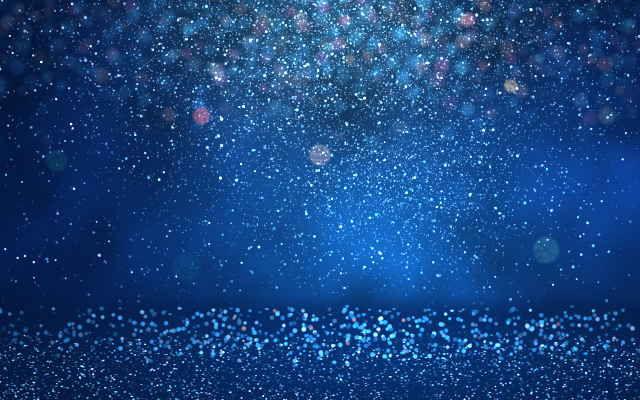
Reproduce this background procedurally as a Shadertoy shader.

```glsl
// Blue glitter backdrop: falling sparkle dust and bokeh above a glittering floor.

const vec3 NAVY = vec3(0.012, 0.085, 0.23);
const vec3 AZURE = vec3(0.07, 0.40, 0.76);
const vec3 TEAL_HAZE = vec3(0.15, 0.34, 0.48);
const vec3 CYAN = vec3(0.20, 0.68, 0.92);
const vec3 ICE = vec3(0.90, 0.98, 1.0);
const vec3 AMBER = vec3(0.85, 0.48, 0.28);
const vec3 ROSE = vec3(0.72, 0.22, 0.34);
const float HORIZON = 0.235;

// Sine-free hash: three random values per lattice point.
vec3 hash3(vec2 p) {
    vec3 q = fract(vec3(p.xyx) * vec3(0.1031, 0.1030, 0.0973));
    q += dot(q, q.yxz + 33.33);
    return fract((q.xxy + q.yzz) * q.zyx);
}

float valueNoise(vec2 p) {
    vec2 i = floor(p), f = fract(p);
    f = f * f * (3.0 - 2.0 * f);
    float low = mix(hash3(i).x, hash3(i + vec2(1, 0)).x, f.x);
    float high = mix(hash3(i + vec2(0, 1)).x, hash3(i + vec2(1, 1)).x, f.x);
    return mix(low, high, f.y);
}

float fbm(vec2 p) {
    float sum = 0.0, amp = 0.5;
    for (int i = 0; i < 3; i++) {
        sum += amp * valueNoise(p);
        p = p * 2.03 + 17.3;
        amp *= 0.5;
    }
    return sum;
}

float glow(vec2 p, vec2 center, vec2 spread) {
    vec2 d = (p - center) / spread;
    return exp(-dot(d, d));
}

vec2 rotate(vec2 p, float angle) {
    float c = cos(angle), s = sin(angle);
    return vec2(c * p.x - s * p.y, s * p.x + c * p.y);
}

float disc(float dist, float radius, float blur) {
    return clamp((radius - dist) / blur + 0.5, 0.0, 1.0);
}

// One jittered disc per cell; x is coverage, yz are random values of the disc.
vec3 scatter(vec2 p, float cell, float radius, float density, float blur, float seed) {
    vec2 q = p / cell + seed * 7.31;
    vec2 id = floor(q) + seed * 61.0;
    vec3 place = hash3(id), look = hash3(id + 231.0);
    float size = radius * mix(0.55, 1.0, look.x);
    vec2 center = 0.5 + (place.xy - 0.5) * max(0.0, 1.0 - 2.0 * radius / cell);
    float dist = length(fract(q) - center) * cell;
    float present = smoothstep(0.0, 0.06, density - place.z);
    return vec3(disc(dist, size, blur) * present, look.yz);
}

vec3 bokehTint(float pick) {
    vec3 tint = mix(vec3(0.12, 0.34, 0.56), vec3(0.26, 0.56, 0.60), fract(pick * 5.0));
    tint = mix(tint, AMBER, step(0.72, pick));
    return mix(tint, ROSE, step(0.88, pick));
}

// A single large out-of-focus light with a grainy face.
vec3 lens(vec2 p, vec2 center, float radius, vec3 tint) {
    return tint * disc(length(p - center), radius, 0.008) * (0.6 + 0.7 * valueNoise(p * 170.0));
}

vec3 backdrop(vec2 p) {
    vec3 col = NAVY + vec3(0.01, 0.06, 0.17) * glow(p, vec2(0.8, 0.55), vec2(0.95, 0.36));
    col += vec3(0.02, 0.07, 0.15) * glow(p, vec2(1.55, 0.5), vec2(0.4, 0.3));
    col = mix(col, AZURE, 0.95 * glow(p, vec2(0.95, 0.42), vec2(0.45, 0.28)));
    col = mix(col, TEAL_HAZE, 0.8 * glow(p, vec2(0.83, 0.93), vec2(0.44, 0.36)));
    return col * (0.68 + 0.72 * fbm(p * 6.0 + 3.7));
}

vec3 bokeh(vec2 p) {
    vec3 col = vec3(0.0);
    float top = smoothstep(0.58, 0.95, p.y);
    float heart = glow(p, vec2(0.88, 0.98), vec2(0.5, 0.4));
    for (int i = 0; i < 8; i++) {
        float n = float(i);
        vec3 s = scatter(rotate(p, n * 0.7 + 0.3), 0.046 + 0.003 * n, 0.019, top * (0.5 + 0.3 * heart), 0.009, n + 3.0);
        col += s.x * bokehTint(s.y) * mix(0.06, 0.34, s.z * s.z) * (0.4 + 0.6 * heart);
    }
    // Isolated lights.
    col += lens(p, vec2(0.504, 0.710), 0.021, AMBER * vec3(0.55, 0.3, 0.4));
    col += lens(p, vec2(0.800, 0.612), 0.026, AMBER * 0.4);
    col += lens(p, vec2(1.277, 0.785), 0.016, AMBER * vec3(0.6, 0.75, 0.5));
    col += lens(p, vec2(1.365, 0.375), 0.033, vec3(0.08, 0.13, 0.08));
    col += lens(p, vec2(1.517, 0.710), 0.020, vec3(0.13, 0.13, 0.07));
    col += lens(p, vec2(0.467, 0.333), 0.036, vec3(0.0, 0.04, 0.02));
    col += lens(p, vec2(0.142, 0.598), 0.027, vec3(0.02, 0.08, 0.04));
    return col;
}

vec3 dust(vec2 p, float px) {
    vec3 col = vec3(0.0);
    float cone = max(glow(p, vec2(0.86, 0.98), vec2(0.48, 0.40)), 0.8 * glow(p, vec2(0.99, 0.58), vec2(0.30, 0.20)));
    float sparse = 0.12 + 0.16 * glow(p, vec2(0.7, 0.8), vec2(0.8, 0.5));
    for (int i = 0; i < 10; i++) {
        float n = float(i), cell = 0.046 * pow(0.81, n);
        float density = sparse * exp(-0.25 * n) + cone * (0.32 + 0.03 * n);
        vec3 s = scatter(rotate(p, n * 1.1 + 0.4), cell, 0.0040 * pow(0.88, n), density, px, n + 11.0);
        vec3 tint = mix(mix(CYAN, ICE, sqrt(s.y)), AMBER, 0.5 * step(0.9, s.y) * step(3.5, n));
        col += s.x * tint * mix(0.35, 1.35, s.z) * pow(0.90, n);
    }
    return col * smoothstep(HORIZON - 0.01, HORIZON + 0.05, p.y);
}

vec3 floorGlitter(vec2 p, float px) {
    vec3 col = vec3(0.0);
    float center = glow(p, vec2(0.98, 0.15), vec2(0.6, 0.4));
    float band = smoothstep(0.07, 0.15, p.y) * (1.0 - smoothstep(HORIZON - 0.03, HORIZON + 0.01, p.y));
    float near = 1.0 - smoothstep(0.10, 0.20, p.y);
    for (int i = 0; i < 6; i++) {
        float n = float(i);
        vec3 big = scatter(rotate(p, n * 0.9 + 0.2), 0.018 + 0.002 * n, 0.0058, band * (0.15 + 0.25 * center), px * 1.2, n + 23.0);
        vec3 tint = mix(mix(CYAN, ICE, big.y * big.y * big.y), AMBER, step(0.965, big.y));
        col = mix(col, tint * mix(0.3, 1.1, big.z), big.x * (0.45 + 0.55 * center));
        vec3 fine = scatter(rotate(p * vec2(0.85, 1.1), n * 0.4), 0.0135 - 0.001 * n, 0.0023, near * 0.30, px, n + 37.0);
        col += fine.x * mix(CYAN, ICE, fine.y) * mix(0.08, 1.2, fine.z * fine.z * fine.z);
    }
    return col;
}

void mainImage(out vec4 fragColor, in vec2 fragCoord) {
    vec2 p = fragCoord / iResolution.y;
    p.x += 0.8 - 0.5 * iResolution.x / iResolution.y;
    float px = 1.1 / iResolution.y;
    vec3 ground = mix(NAVY, vec3(0.025, 0.20, 0.46), glow(p, vec2(0.95, 0.14), vec2(0.65, 0.2)));
    float above = smoothstep(HORIZON - 0.035, HORIZON + 0.035, p.y);
    vec3 col = mix(ground, backdrop(p) + bokeh(p), above);
    col += dust(p, px) + floorGlitter(p, px);
    fragColor = vec4(clamp(col, 0.0, 1.0), 1.0);
}
```
